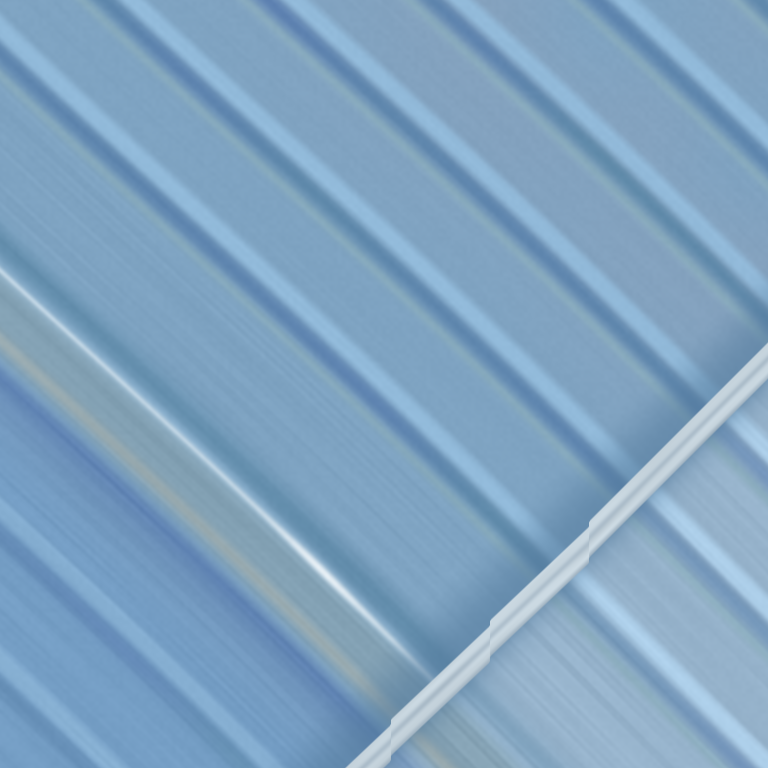
Reproduce this texture procedurally as a WebGL 1 fragment shader.

```glsl
precision highp float;
// Blue ribbed metal sheets running diagonally, crossed by a pale trim strip.
// Ribs are a repeated soft light/dark profile over the distance across the sheet;
// one wider lapped seam with a glint breaks the rhythm.
uniform vec2 u_resolution;

const float SLOPE = 0.96;         // fall of the ribs across the canvas
const float PITCH = 0.2005;       // rib spacing, measured vertically
const float FIRST_RIB = 0.028;
const float LAP_SHIFT = 0.036;    // extra offset of the sheet below the seam
const float LAP_EDGE = 0.50;
const float GLINT_LINE = 0.348;
const float TRIM_TOP = 1.446;     // trim edges, measured along x + y
const float TRIM_BOTTOM = 1.493;
const float JOINT_SPACING = 0.129;
const float STREAKS = 0.022;
const float GRAIN = 0.012;

const vec3 PANEL = vec3(0.495, 0.640, 0.760);
const vec3 PANEL_WARM = vec3(0.535, 0.630, 0.735);
const vec3 PANEL_DEEP = vec3(0.440, 0.610, 0.775);
const vec3 PANEL_LIT = vec3(0.610, 0.715, 0.805);
const vec3 RIB_LIGHT = vec3(0.580, 0.740, 0.865);
const vec3 RIB_LIT = vec3(0.690, 0.825, 0.930);
const vec3 RIB_TEAL = vec3(0.355, 0.530, 0.650);
const vec3 RIB_BLUE = vec3(0.350, 0.490, 0.690);
const vec3 RIB_PALE = vec3(0.555, 0.690, 0.745);
const vec3 SEAM_FACE = vec3(0.510, 0.625, 0.690);
const vec3 SEAM_CREAM = vec3(0.630, 0.685, 0.690);
const vec3 GLINT = vec3(0.930, 0.960, 0.980);
const vec3 SHADOW = vec3(0.320, 0.475, 0.610);
const vec3 TRIM_GREY = vec3(0.640, 0.710, 0.765);
const vec3 TRIM_LIGHT = vec3(0.780, 0.835, 0.870);

float hash(vec2 p) {
  p = fract(p * vec2(0.1031, 0.1137));
  p += dot(p, p.yx + 33.33);
  return fract((p.x + p.y) * p.x * 7.13);
}

float noise(vec2 p) {
  vec2 i = floor(p), f = fract(p);
  f = f * f * (3.0 - 2.0 * f);
  return mix(mix(hash(i), hash(i + vec2(1.0, 0.0)), f.x),
             mix(hash(i + vec2(0.0, 1.0)), hash(i + 1.0), f.x), f.y);
}

// Soft stripe of half width w around c
float band(float x, float c, float w) {
  float k = (x - c) / w;
  return exp(-k * k);
}

// Regular ribs: light crest, dark flank, pale foot
vec3 addRibs(vec3 col, float d, float along, float lit) {
  float lower = step(LAP_EDGE, d);
  float u = (d - FIRST_RIB - LAP_SHIFT * lower) / PITCH;
  float id = floor(u + 0.5);
  float t = (u - id) * PITCH;
  float present = 1.0 - step(0.5, id) * step(id, 2.5);
  float tint = noise(vec2(along * 3.0, id * 7.0 + 40.0));
  vec3 flank = mix(RIB_TEAL, RIB_BLUE, tint);
  float depth = (0.88 - 0.3 * lower) * (1.0 - 0.35 * lit);
  col = mix(col, RIB_PALE, present * (1.0 - lower) * 0.75 * band(t, 0.061, 0.010));
  col = mix(col, flank, present * depth * band(t, 0.034, 0.018));
  float crest = smoothstep(-0.026, -0.006, t) * (1.0 - smoothstep(0.006, 0.024, t));
  return mix(col, mix(RIB_LIGHT, RIB_LIT, lit), present * (0.9 - 0.3 * lower) * crest);
}

// Wide seam: teal hollow, glint, warm face, cream lip, dark lap
vec3 addSeam(vec3 col, float d, float x, float lit) {
  float keep = 1.0 - 0.5 * lit;
  col = mix(col, RIB_TEAL, 0.75 * keep * band(d, 0.312, 0.027));
  float face = smoothstep(0.335, 0.355, d) * (1.0 - smoothstep(0.445, 0.475, d));
  col = mix(col, SEAM_FACE, 0.85 * face);
  col = mix(col, SEAM_CREAM, 0.75 * band(d, 0.440, 0.012));
  float lap = smoothstep(0.462, 0.492, d) * exp(-max(d - 0.492, 0.0) / 0.045);
  col = mix(col, RIB_BLUE, 0.85 * keep * lap);
  float spark = band(x, 0.42, 0.06);
  float halo = 0.45 * band(d, GLINT_LINE, 0.014);
  float core = (0.45 + 0.5 * spark) * band(d, GLINT_LINE, 0.005 + 0.003 * spark);
  col = mix(col, RIB_LIT, halo * keep);
  return mix(col, GLINT, core * (1.0 - lit));
}

void main() {
  vec2 p = gl_FragCoord.xy / u_resolution;
  p.y = 1.0 - p.y;
  float aa = 1.5 / min(u_resolution.x, u_resolution.y);
  float s = p.x + p.y;
  float d = p.y - SLOPE * p.x + 0.008 * sin(s * 3.0 - 1.6);
  float lit = smoothstep(TRIM_TOP, TRIM_BOTTOM, s);

  // Sheet colour drifts from warm at the upper right to deep at the lower left
  vec3 col = mix(PANEL, PANEL_WARM, smoothstep(0.0, 0.8, -d) * noise(p * 5.0 + 9.0));
  col = mix(col, PANEL_DEEP, 0.7 * smoothstep(0.45, 0.65, d));
  col = mix(col, PANEL_LIT, 0.8 * lit);
  col = addRibs(col, d, s, lit);
  col = addSeam(col, d, p.x, lit);

  // Lengthwise streaks and faint grain
  float streak = noise(vec2(d * 150.0 + 200.0, s * 2.5)) - 0.5;
  col += STREAKS * streak * (0.5 + lit + smoothstep(0.0, 0.2, d));
  col += GRAIN * (noise(p * 190.0) - 0.5);

  // Trim shadows on both sides
  col = mix(col, SHADOW, 0.55 * (1.0 - lit) * smoothstep(1.33, TRIM_TOP, s));
  col = mix(col, SHADOW, 0.5 * lit * exp(-max(s - TRIM_BOTTOM, 0.0) / 0.022));

  // Trim of overlapping lengths, stepping at each joint
  float j = fract((p.x - 0.51) / JOINT_SPACING);
  float stepOut = (j - smoothstep(1.0 - aa / JOINT_SPACING, 1.0, j)) * step(p.x, 0.77);
  float q = s - 0.007 * stepOut;
  float trim = smoothstep(TRIM_TOP - aa, TRIM_TOP + aa, q)
             * (1.0 - smoothstep(TRIM_BOTTOM - aa, TRIM_BOTTOM + aa, q));
  float across = (q - TRIM_TOP) / (TRIM_BOTTOM - TRIM_TOP);
  vec3 strip = mix(TRIM_LIGHT, TRIM_GREY, 0.8 * band(across, 0.45, 0.12) + smoothstep(0.78, 1.0, across));
  strip += 0.05 * (noise(vec2(across * 5.0, p.x * 14.0)) - 0.5);
  gl_FragColor = vec4(mix(col, strip, trim), 1.0);
}
```
